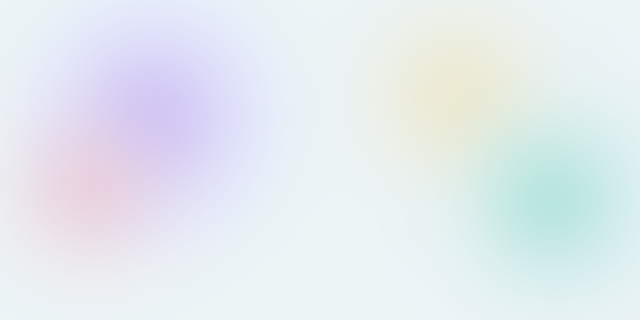
A Shadertoy shader for this background:

```glsl
const vec3 BASE   = vec3(0.925, 0.957, 0.965);
const vec3 SKY    = vec3(0.910, 0.943, 0.995);
const vec3 VIOLET = vec3(0.800, 0.750, 0.962);
const vec3 PINK   = vec3(0.930, 0.785, 0.825);
const vec3 YELLOW = vec3(0.930, 0.910, 0.800);
const vec3 AQUA   = vec3(0.840, 0.920, 0.962);
const vec3 TEAL   = vec3(0.720, 0.900, 0.872);

// Centres in units of canvas height
const vec2 VIOLET_POS = vec2(0.480, 0.635);
const vec2 PINK_POS   = vec2(0.275, 0.410);
const vec2 YELLOW_POS = vec2(1.427, 0.700);
const vec2 TEAL_POS   = vec2(1.724, 0.375);
const vec2 AQUA_POS   = vec2(1.800, 0.375);

const float VIOLET_RADIUS = 0.27;
const float PINK_RADIUS   = 0.23;
const float YELLOW_RADIUS = 0.25;
const float TEAL_RADIUS   = 0.24;
const float AQUA_RADIUS   = 0.30;
const float SKY_INNER     = 0.32;
const float SKY_OUTER     = 0.50;

// Gaussian falloff around a centre
float glow(vec2 p, vec2 center, float radius) {
    vec2 d = (p - center) / radius;
    return exp(-dot(d, d));
}

void mainImage(out vec4 fragColor, in vec2 fragCoord) {
    vec2 p = fragCoord / iResolution.y;
    vec3 color = BASE;

    // Wide cool halos
    float sky = 1.0 - smoothstep(SKY_INNER, SKY_OUTER, distance(p, VIOLET_POS));
    color = mix(color, SKY, 0.65 * sky);
    color = mix(color, AQUA, 0.35 * glow(p, AQUA_POS, AQUA_RADIUS));

    // Coloured cores
    color = mix(color, VIOLET, 0.85 * glow(p, VIOLET_POS, VIOLET_RADIUS));
    color = mix(color, PINK, 0.65 * glow(p, PINK_POS, PINK_RADIUS));
    color = mix(color, YELLOW, 0.85 * glow(p, YELLOW_POS, YELLOW_RADIUS));
    color = mix(color, TEAL, 0.95 * glow(p, TEAL_POS, TEAL_RADIUS));

    fragColor = vec4(color, 1.0);
}
```
